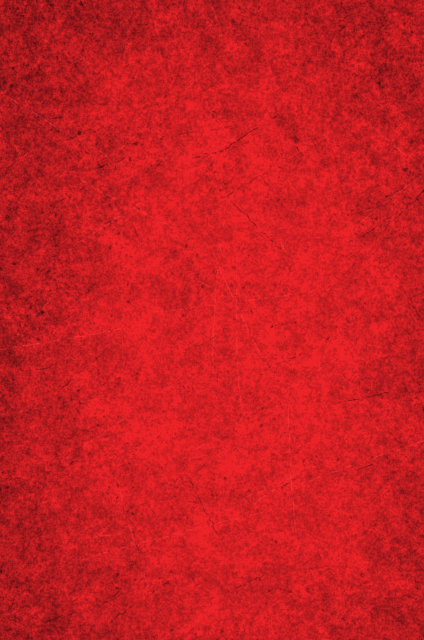
This texture is drawn by a Shadertoy shader. Its source:

```glsl
// Worn red paper: dark uneven edges, fine grain, dark flecks, cracks and pale scratches.
#define BRIGHT_RED vec3(0.92, 0.135, 0.155)
#define DARK_RED vec3(0.40, 0.06, 0.075)
#define PALE_RED vec3(0.03, 0.05, 0.045)
#define BASE_TONE 0.88
#define EDGE_SHADE 0.41
#define CLOUD_AMOUNT 0.045
#define GRAIN_AMOUNT 1.5
#define FLECK_AMOUNT 0.5
#define CRACK_AMOUNT 0.5
#define SCRATCH_AMOUNT 0.13
#define CRACKS 64
#define SCRATCHES 36

float hash(vec2 p) {
    vec3 q = fract(p.xyx * vec3(0.1031, 0.1030, 0.0973));
    q += dot(q, q.yzx + 33.33);
    return fract((q.x + q.y) * q.z);
}

vec2 hash2(vec2 p) {
    return vec2(hash(p), hash(p + 57.3));
}

mat2 rotation(float angle) {
    float c = cos(angle), s = sin(angle);
    return mat2(c, -s, s, c);
}

float valueNoise(vec2 p) {
    vec2 cell = floor(p), f = fract(p);
    f = f * f * (3.0 - 2.0 * f);
    float low = mix(hash(cell), hash(cell + vec2(1, 0)), f.x);
    float high = mix(hash(cell + vec2(0, 1)), hash(cell + vec2(1, 1)), f.x);
    return mix(low, high, f.y);
}

// Broad stains from layered, bent sines, about -1 to 1
float clouds(vec2 p) {
    float sum = 0.0, weight = 0.5;
    p *= 7.0;
    for (int i = 0; i < 5; i++) {
        p = rotation(1.1) * p * 1.6 + 2.3;
        sum += weight * sin(p.x + 1.6 * sin(p.y * 0.8));
        weight *= 0.72;
    }
    return sum;
}

// Paper grain, strongest at the finest size, centred on zero
float grain(vec2 p) {
    float sum = 0.0, scale = 22.0, weight = 0.1;
    for (int i = 0; i < 5; i++) {
        sum += weight * (valueNoise(p * scale) - 0.5);
        p = rotation(0.6) * p + 3.7;
        scale *= 2.1;
        weight *= 1.28;
    }
    return sum;
}

// Cellular flecks: one ragged, stretched speck in some of the cells
float flecks(vec2 p, float scale, float share, float px) {
    float soft = 0.04 + 0.7 * px * scale, mask = 0.0;
    vec2 ragged = vec2(valueNoise(p * 330.0), valueNoise(p * 330.0 + 40.0)) - 0.5;
    vec2 q = p * scale + ragged * 0.0035 * scale;
    vec2 cell = floor(q);
    for (int y = -1; y <= 1; y++)
    for (int x = -1; x <= 1; x++) {
        vec2 id = cell + vec2(x, y);
        vec2 size = hash2(id + 11.0);
        vec2 d = rotation(6.28 * size.y) * (q - id - hash2(id));
        d.x *= mix(0.3, 1.0, size.x);
        float radius = mix(0.05, 0.2, size.x * size.y);
        float speck = 1.0 - smoothstep(radius - soft, radius + soft, length(d));
        mask = max(mask, speck * step(hash(id + 31.0), share));
    }
    return mask;
}

// One nearly straight, broken line; most rise to the right, some are steep
float scratch(vec2 p, float aspect, float seed, float reach, float jag, float px) {
    vec2 place = hash2(vec2(seed, 1.0)), shape = hash2(vec2(seed, 2.0));
    float pick = hash(vec2(seed, 3.0));
    float angle = pick < 0.65 ? mix(0.1, 0.85, shape.x) : mix(1.3, 2.7, shape.x);
    vec2 d = rotation(angle) * (p - place * vec2(aspect, 1.0));
    float len = reach * mix(0.15, 1.0, shape.y * shape.y);
    d.y += (pick - 0.5) * 0.7 * d.x * d.x;
    d.y += jag * (valueNoise(vec2(d.x * 130.0, seed)) - 0.5);
    float along = 1.0 - smoothstep(0.4, 1.0, abs(d.x) / len);
    float broken = smoothstep(0.2, 0.75, valueNoise(vec2(d.x * 170.0, seed + 9.0)));
    float line = 1.0 - smoothstep(0.0002, 0.0007 + 0.7 * px, abs(d.y));
    return along * broken * line * mix(0.4, 1.0, hash(vec2(seed, 4.0)));
}

void mainImage(out vec4 fragColor, in vec2 fragCoord) {
    vec2 uv = fragCoord / iResolution.xy;
    vec2 p = fragCoord / iResolution.y;
    float aspect = iResolution.x / iResolution.y;
    float px = 1.0 / iResolution.y;

    // Light middle, dark stained borders
    float stain = clouds(p);
    float ring = length((uv - vec2(0.56, 0.43)) * vec2(1.75, 1.5));
    float edge = smoothstep(0.3, 1.25, ring + 0.1 * stain);
    float tone = BASE_TONE - EDGE_SHADE * edge + CLOUD_AMOUNT * stain;
    tone += GRAIN_AMOUNT * grain(p) * (0.85 + 0.4 * edge);

    // Flecks gather in worn patches
    float worn = smoothstep(0.3, 0.8, valueNoise(p * 21.0 + 5.0) + 0.2 * edge);
    float specks = max(flecks(p, 75.0, 0.22, px), 0.75 * flecks(p + 4.1, 150.0, 0.35, px));
    tone -= FLECK_AMOUNT * specks * (0.25 + 0.75 * worn);

    // Dark cracks and pale scratches
    float crack = 0.0, pale = 0.0;
    for (int i = 0; i < CRACKS; i++)
        crack = max(crack, scratch(p, aspect, float(i) + 20.0, 0.1, 0.004, px));
    for (int i = 0; i < SCRATCHES; i++)
        pale = max(pale, scratch(p, aspect, float(i) + 120.0, 0.3, 0.002, px));
    tone += SCRATCH_AMOUNT * pale - CRACK_AMOUNT * crack;

    vec3 color = mix(DARK_RED, BRIGHT_RED, clamp(tone, -0.15, 1.02)) + PALE_RED * pale;
    fragColor = vec4(color, 1.0);
}
```
